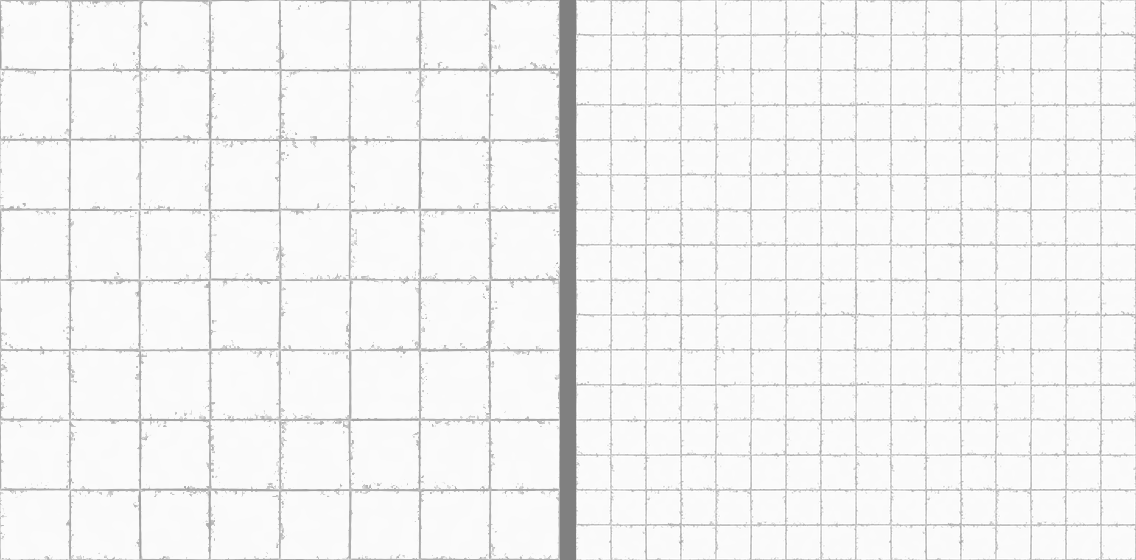
Left: one tile. Right: repeated 2 by 2.
Reproduce this texture procedurally as a WebGL 1 fragment shader.

```glsl
precision highp float;
// Square white wall tiles with thin, uneven grey joints and crumbled, chipped edges.

uniform vec2 u_resolution;

#define TILES 8.0          // repeats across and down
#define JOINT_HALF 0.0135  // half joint width, in tiles
#define JOINT_DRIFT 0.016  // how far joint ends stray sideways
#define CHIP_REACH 0.13    // farthest chips from a joint, in tiles
#define CHIP_CUTOFF 0.43   // higher leaves fewer chips
#define TILE_COLOR vec3(0.982)
#define JOINT_COLOR vec3(0.635)
#define CHIP_DARK vec3(0.67)
#define CHIP_LIGHT vec3(0.93)

float hash(vec2 p) {
  vec3 q = fract(p.xyx * vec3(0.1031, 0.1030, 0.0973));
  q += dot(q, q.yzx + 33.33);
  return fract((q.x + q.y) * q.z);
}

vec2 wrap(vec2 cell, float period) {
  return floor(mod(cell + 0.5, period));
}

// Value noise with freq lattice cells per tile, wrapping over the canvas
float noise(vec2 p, float freq, float seed) {
  p *= freq;
  vec2 i = floor(p), f = fract(p);
  float period = TILES * freq;
  f = f * f * (3.0 - 2.0 * f);
  vec2 a = wrap(i, period) + seed;
  vec2 b = wrap(i + 1.0, period) + seed;
  return mix(mix(hash(a), hash(vec2(b.x, a.y)), f.x),
             mix(hash(vec2(a.x, b.y)), hash(b), f.x), f.y);
}

// Colour near the joints running along q.x
vec3 jointLayer(vec2 q, float pixel, float seed) {
  float t = fract(q.x);
  float line = floor(q.y + 0.5);
  vec2 key = wrap(vec2(floor(q.x), line), TILES) + seed;

  // Each segment leans and tapers a little
  float lean = mix(hash(key + 11.0), hash(key + 23.0), t) - 0.5;
  float taper = mix(hash(key + 37.0), hash(key + 41.0), t);
  float dist = abs(q.y - line - JOINT_DRIFT * lean);
  float halfWidth = JOINT_HALF * (0.72 + 0.5 * taper)
                  + 0.005 * (noise(q, 16.0, seed + 5.0) - 0.5);

  // Crumbling comes in patches, separately on either side of the joint
  float side = floor(q.y * 2.0);
  float broad = noise(vec2(q.x, side / 3.0), 3.0, seed + 53.0);
  float local = noise(vec2(q.x, side / 9.0), 9.0, seed + 71.0);
  float patchiness = smoothstep(0.25, 0.95, 0.5 * broad + 0.5 * local);
  float reach = 0.014 + CHIP_REACH * patchiness;

  // Ragged chips thin out away from the joint
  float grain = 0.55 * noise(q, 22.0, seed + 83.0)
              + 0.45 * noise(q, 45.0, seed + 97.0);
  float falloff = dist / reach;
  float chip = smoothstep(0.0, 0.11, grain - CHIP_CUTOFF - 0.32 * falloff);
  chip *= 1.0 - smoothstep(0.8, 1.2, falloff);
  float fade = noise(q, 29.0, seed + 109.0);
  vec3 color = mix(TILE_COLOR, mix(CHIP_DARK, CHIP_LIGHT, fade), chip);

  // Joints pale slightly where they meet
  float crossing = 1.0 - smoothstep(0.012, 0.035, min(t, 1.0 - t));
  vec3 joint = JOINT_COLOR + 0.06 * hash(key + 61.0) + 0.09 * crossing;
  float cover = clamp((halfWidth - dist) / pixel + 0.5, 0.0, 1.0);
  return mix(color, joint, cover);
}

void main() {
  vec2 p = gl_FragCoord.xy / u_resolution * TILES;
  vec2 pixel = TILES / u_resolution;
  vec3 horizontal = jointLayer(p, pixel.y, 0.0);
  vec3 vertical = jointLayer(p.yx, pixel.x, 131.0);
  vec3 color = min(horizontal, vertical);

  // Barely visible glaze mottling
  color += 0.006 * (noise(p, 6.0, 149.0) - 0.5);
  gl_FragColor = vec4(color, 1.0);
}
```
